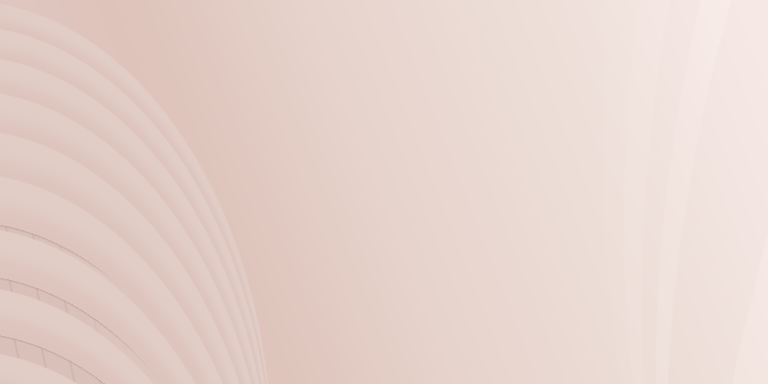
Reproduce this background procedurally as a WebGL 2 fragment shader.

```glsl
#version 300 es
precision highp float;
// Blush gradient with a ribbed dome at the left and pale curved ribbons at the right.
uniform vec2 u_resolution;
out vec4 outColor;

// Backdrop
const vec3 ROSE = vec3(0.868, 0.764, 0.730);
const vec3 SAND = vec3(0.902, 0.828, 0.799);
const vec3 PETAL = vec3(0.932, 0.874, 0.851);
const vec3 PEARL = vec3(0.966, 0.916, 0.902);
const float TILT = 0.39;

// Dome
const vec3 RIB_LIGHT = vec3(0.884, 0.800, 0.776);
const vec3 RIB_SHADE = vec3(0.868, 0.773, 0.743);
const vec3 RECESS = vec3(0.845, 0.750, 0.722);
const vec3 SEAM = vec3(0.765, 0.655, 0.632);
const vec2 DOME_CENTER = vec2(-0.10, -0.20);
const vec2 DOME_RADII = vec2(0.81, 1.20);
const float RIB_STEP = 0.060;
const float RIB_GROWTH = 0.006;
const float FIRST_WINDOW_RIB = 6.0;
const float MULLION_STEP = 0.066;

// Ribbons
const int RIBBON_EDGES = 5;
const float RIBBON_BOW = 0.030;
const float RIBBON_GAIN = 0.0055;

vec3 backdrop(vec2 p) {
    float t = p.x + TILT * p.y;
    vec3 c = mix(ROSE, SAND, smoothstep(0.62, 1.28, t));
    c = mix(c, PETAL, smoothstep(1.10, 1.90, t));
    c = mix(c, PEARL, smoothstep(1.75, 2.40, t));
    // Paler far left corner
    return mix(c, RIB_LIGHT, 0.45 * (1.0 - smoothstep(0.30, 0.75, t)));
}

float ribDepth(float k) {
    return k * (RIB_STEP + RIB_GROWTH * k);
}

vec3 domeColor(vec2 p, float px) {
    // Each rib is the outline moved down by a growing depth
    float u = clamp((p.x - DOME_CENTER.x) / DOME_RADII.x, 0.0, 0.998);
    float rise = sqrt(1.0 - u * u);
    float depth = max(DOME_CENTER.y + DOME_RADII.y * rise - p.y, 0.0);
    float slope = DOME_RADII.y / DOME_RADII.x * u / rise;
    float aa = px * sqrt(1.0 + slope * slope);
    float index = (sqrt(RIB_STEP * RIB_STEP + 4.0 * RIB_GROWTH * depth) - RIB_STEP)
        / (2.0 * RIB_GROWTH);
    float k = floor(index);
    float top = ribDepth(k);
    float width = ribDepth(k + 1.0) - top;
    float below = depth - top;

    // Light upper lip fading into shade
    float windowRib = step(FIRST_WINDOW_RIB, k);
    float gap = windowRib * width * min(0.1 * (k - FIRST_WINDOW_RIB + 1.0), 0.3);
    float lip = (below - gap) / (width - gap);
    float light = smoothstep(-aa, aa, below - gap) * (1.0 - smoothstep(0.30, 0.95, lip));
    vec3 c = mix(RIB_SHADE, RIB_LIGHT, light);
    float warmth = smoothstep(0.35, 0.75, depth) * smoothstep(0.4, 1.0, lip);
    c = mix(c, ROSE, 0.5 * warmth);

    // Recessed windows, mullions and the seam above them
    float reach = 0.28 + 0.09 * (k - FIRST_WINDOW_RIB);
    float fade = windowRib * (1.0 - smoothstep(0.35 * reach, reach, p.x));
    float inside = fade * (1.0 - smoothstep(-aa, aa, below - gap));
    float column = p.x + 0.22 * p.y + 0.021 * k;
    float toBar = abs(fract(column / MULLION_STEP) - 0.5) * MULLION_STEP;
    float bar = 1.0 - smoothstep(0.001, 0.002 + px, toBar);
    c = mix(c, RECESS, 0.75 * inside);
    c = mix(c, SEAM, 0.40 * inside * bar);
    float seam = 1.0 - smoothstep(0.002, 0.004 + aa, below);
    return mix(c, SEAM, 0.65 * seam * windowRib * (1.0 - smoothstep(0.7 * reach, 1.2 * reach, p.x)));
}

float domeMask(vec2 p, float px) {
    vec2 q = (p - DOME_CENTER) / DOME_RADII;
    float d = (dot(q, q) - 1.0) / (2.0 * length(q / DOME_RADII));
    return 1.0 - smoothstep(-px, px, d);
}

float ribbonLight(vec2 p, float px) {
    float sum = 0.0;
    float bow = RIBBON_BOW * 4.0 * p.y * (1.0 - p.y);
    // Edges alternately switch the light on and off
    for (int i = 0; i < RIBBON_EDGES; i++) {
        float n = float(i);
        float edge = mix(1.615 + 0.031 * n, 1.585 + 0.080 * n, p.y) - bow;
        float change = i == 0 ? 0.5 : (i % 2 == 1 ? 1.0 : -1.0) * (0.5 + 0.45 * n);
        sum += change * smoothstep(-px, px, p.x - edge);
    }
    // Pale sheet in the lower right corner
    float sheet = p.x - (1.906 + 0.22 * p.y + 0.05 * p.y * p.y);
    return sum + 2.8 * smoothstep(-px, px, sheet);
}

void main() {
    vec2 p = gl_FragCoord.xy / u_resolution.y;
    float px = 1.0 / u_resolution.y;
    vec3 c = backdrop(p);
    c += RIBBON_GAIN * ribbonLight(p, px) * vec3(0.8, 1.1, 1.2);
    c = mix(c, domeColor(p, px), domeMask(p, px));
    outColor = vec4(clamp(c, 0.0, 1.0), 1.0);
}
```
